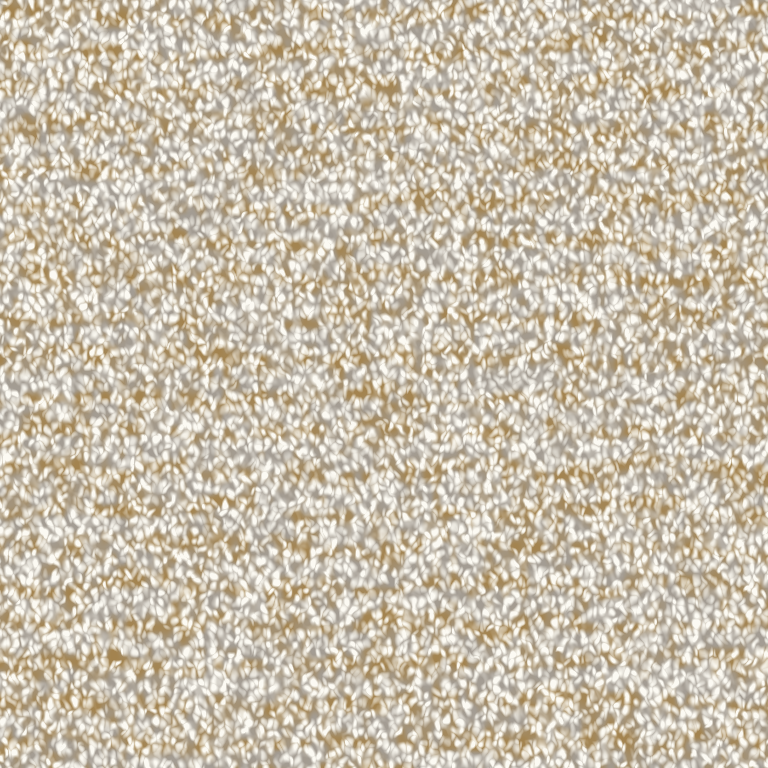
This texture is drawn by a WebGL 1 fragment shader. Its source:

```glsl
precision highp float;
uniform vec2 u_resolution;

#define GRAIN_GRID vec2(112.0, 76.0)
#define GRAIN_RADIUS vec2(0.0054, 0.0094)
#define MAX_TILT 0.7
#define BAND_COUNT 20.0
#define BAND_PHASE 0.69
#define BAND_WAVE 0.6
#define FRAY 0.0055
#define FIBRE_STRENGTH 0.62
#define LIGHT_YARN vec3(0.990, 0.982, 0.952)
#define GREY_SHADOW vec3(0.640, 0.612, 0.575)
#define OCHRE_SHADOW vec3(0.640, 0.515, 0.310)

float hash(vec2 p) {
  vec3 q = fract(vec3(p.xyx) * 0.1031);
  q += dot(q, q.yzx + 33.33);
  return fract((q.x + q.y) * q.z);
}

float noise(vec2 p) {
  vec2 cell = floor(p);
  vec2 f = fract(p);
  f = f * f * (3.0 - 2.0 * f);
  float low = mix(hash(cell), hash(cell + vec2(1.0, 0.0)), f.x);
  float high = mix(hash(cell + vec2(0.0, 1.0)), hash(cell + vec2(1.0)), f.x);
  return mix(low, high, f.y);
}

// Height of the brightest tilted tuft covering a point
float tufts(vec2 uv) {
  vec2 home = floor(uv * GRAIN_GRID);
  float height = 0.0;
  for (int j = -1; j <= 1; j++) {
    for (int i = -1; i <= 1; i++) {
      vec2 cell = home + vec2(float(i), float(j));
      vec2 jitter = vec2(hash(cell + 17.0), hash(cell + 71.0));
      vec2 offset = uv - (cell + 0.05 + 0.9 * jitter) / GRAIN_GRID;
      float angle = MAX_TILT * (2.0 * hash(cell + 131.0) - 1.0);
      float c = cos(angle);
      float s = sin(angle);
      vec2 local = vec2(c * offset.x + s * offset.y, c * offset.y - s * offset.x);
      float size = mix(0.75, 1.15, hash(cell + 211.0));
      float profile = 1.0 - smoothstep(0.15, 1.15, length(local / (GRAIN_RADIUS * size)));
      height = max(height, profile * mix(0.62, 1.15, hash(cell + 307.0)));
    }
  }
  return height;
}

// Ochre flecks that gather loosely along horizontal rows
float ochreAmount(vec2 uv) {
  float wave = BAND_WAVE * (noise(uv * vec2(14.0, 20.0) + 5.0) - 0.5);
  float row = uv.y * BAND_COUNT - BAND_PHASE + wave;
  float band = pow(0.5 + 0.5 * cos(6.28319 * row), 2.0);
  float patches = noise(uv * vec2(20.0, 24.0) + 40.0);
  float fleck = noise(uv * vec2(88.0, 66.0) + 90.0);
  float gather = 0.24 * band + 0.24 * patches + 0.52 * fleck;
  return smoothstep(0.22, 0.86, gather);
}

void main() {
  vec2 uv = gl_FragCoord.xy / u_resolution.y;
  float ochre = ochreAmount(uv);

  // Frayed tuft outlines
  vec2 frayPoint = uv * vec2(135.0, 100.0);
  vec2 fray = vec2(noise(frayPoint + 3.0), noise(frayPoint + 57.0)) - 0.5;
  float height = tufts(uv + FRAY * fray);

  // Slanted fibres cut across the tufts
  vec2 slanted = vec2(uv.x + 0.35 * uv.y, uv.y - 0.15 * uv.x);
  float fibre = noise(slanted * vec2(165.0, 100.0) + 13.0) - 0.5;
  float tone = 0.04 + 0.95 * height + FIBRE_STRENGTH * fibre - 0.14 * (ochre - 0.4);
  tone = clamp(tone, 0.0, 1.0);

  vec3 shadow = mix(GREY_SHADOW, OCHRE_SHADOW, ochre);
  gl_FragColor = vec4(mix(shadow, LIGHT_YARN, tone), 1.0);
}
```
